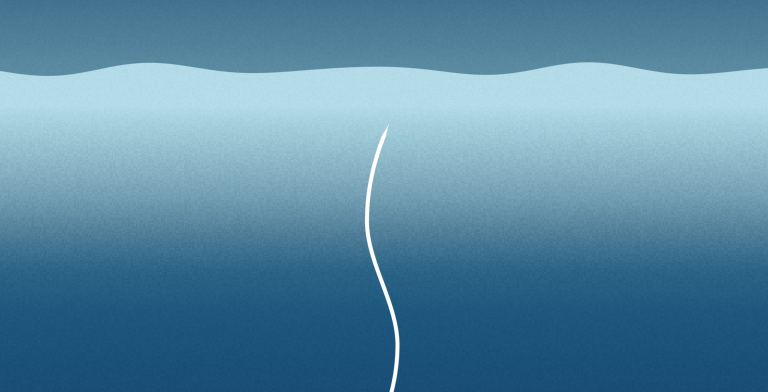
A WebGL 2 fragment shader for this background:

```glsl
#version 300 es
precision highp float;

uniform vec2 u_resolution;
out vec4 outColor;

// Lengths are in canvas heights: x from the centre, depth from the top.
const vec3 SKY_TOP = vec3(0.260, 0.445, 0.555);
const vec3 SKY_LOW = vec3(0.355, 0.545, 0.635);
const vec3 STROKE_COLOR = vec3(1.0);

const int STOPS = 7;
const float STOP_DEPTH[STOPS] = float[](0.27, 0.39, 0.50, 0.60, 0.69, 0.80, 1.00);
const vec3 STOP_COLOR[STOPS] = vec3[](
    vec3(0.700, 0.858, 0.908), vec3(0.570, 0.742, 0.802),
    vec3(0.455, 0.625, 0.702), vec3(0.305, 0.490, 0.595),
    vec3(0.165, 0.390, 0.525), vec3(0.112, 0.342, 0.490),
    vec3(0.098, 0.302, 0.460));

const float SURFACE_DEPTH = 0.177;
const float WAVE_CREST = -0.589;
const float WAVE_LENGTH = 0.556;
const float WAVE_HEIGHT = 0.0122;
const float SWELL_CREST = -0.7245;
const float SWELL_LENGTH = 1.2245;
const float SWELL_HEIGHT = 0.0059;

const float TIP_DEPTH = 0.3185;
const vec2 LEFT_BEND = vec2(-0.0434, 0.564);
const vec2 RIGHT_BEND = vec2(0.0344, 0.880);
const float TIP_CURL = 0.915;
const float TAIL_CURL = 1.065;
const float STROKE_HALF_WIDTH = 0.0051;
const float TIP_TAPER = 0.035;

const float GRAIN_CELLS = 262.0;
const float GRAIN_STRENGTH = 0.030;
const float TAU = 6.2831853;

float hash(vec2 cell) {
    vec3 q = fract(vec3(cell.xyx) * 0.1031);
    q += dot(q, q.yzx + 33.33);
    return fract((q.x + q.y) * q.z);
}

// Ripple whose height grows and shrinks with a longer swell
float surfaceDepth(float x) {
    float height = WAVE_HEIGHT + SWELL_HEIGHT * cos(TAU * (x - SWELL_CREST) / SWELL_LENGTH);
    return SURFACE_DEPTH - height * cos(TAU * (x - WAVE_CREST) / WAVE_LENGTH);
}

vec3 waterColor(float depth) {
    vec3 color = STOP_COLOR[0];
    for (int i = 1; i < STOPS; i++) {
        float blend = clamp((depth - STOP_DEPTH[i - 1]) / (STOP_DEPTH[i] - STOP_DEPTH[i - 1]), 0.0, 1.0);
        color = mix(color, STOP_COLOR[i], blend);
    }
    return color;
}

// S-curve joining a curled tip, two bends and a curled tail
float strokeCentre(float depth) {
    float above = max(LEFT_BEND.y - depth, 0.0);
    float below = max(depth - RIGHT_BEND.y, 0.0);
    float sway = smoothstep(LEFT_BEND.y, RIGHT_BEND.y, depth);
    return mix(LEFT_BEND.x, RIGHT_BEND.x, sway)
        + TIP_CURL * above * above - TAIL_CURL * below * below;
}

float strokeDistance(vec2 p) {
    const float STEP = 0.002;
    float slope = (strokeCentre(p.y + STEP) - strokeCentre(p.y - STEP)) / (2.0 * STEP);
    float taper = smoothstep(-0.004, TIP_TAPER, p.y - TIP_DEPTH);
    float side = abs(p.x - strokeCentre(p.y)) * inversesqrt(1.0 + slope * slope);
    return max(side - STROKE_HALF_WIDTH * taper, TIP_DEPTH - p.y);
}

void main() {
    float pixel = 1.0 / u_resolution.y;
    vec2 p = vec2(gl_FragCoord.x - 0.5 * u_resolution.x, u_resolution.y - gl_FragCoord.y) * pixel;

    // Sky above the water line
    float surface = surfaceDepth(p.x);
    vec3 sky = mix(SKY_TOP, SKY_LOW, clamp(p.y / SURFACE_DEPTH, 0.0, 1.0));
    float inWater = smoothstep(-0.75 * pixel, 0.75 * pixel, p.y - surface);
    vec3 color = mix(sky, waterColor(p.y), inWater);

    // Fine grain, strongest in the middle of the water
    float grain = hash(floor(p * GRAIN_CELLS) + 400.0) - 0.5;
    float midWater = smoothstep(0.25, 0.40, p.y) * (1.0 - smoothstep(0.60, 0.80, p.y));
    color += grain * GRAIN_STRENGTH * mix(0.6, 1.3, midWater);

    // White stroke
    float inStroke = 1.0 - smoothstep(-0.75 * pixel, 0.75 * pixel, strokeDistance(p));
    color = mix(color, STROKE_COLOR, inStroke);

    outColor = vec4(color, 1.0);
}
```
